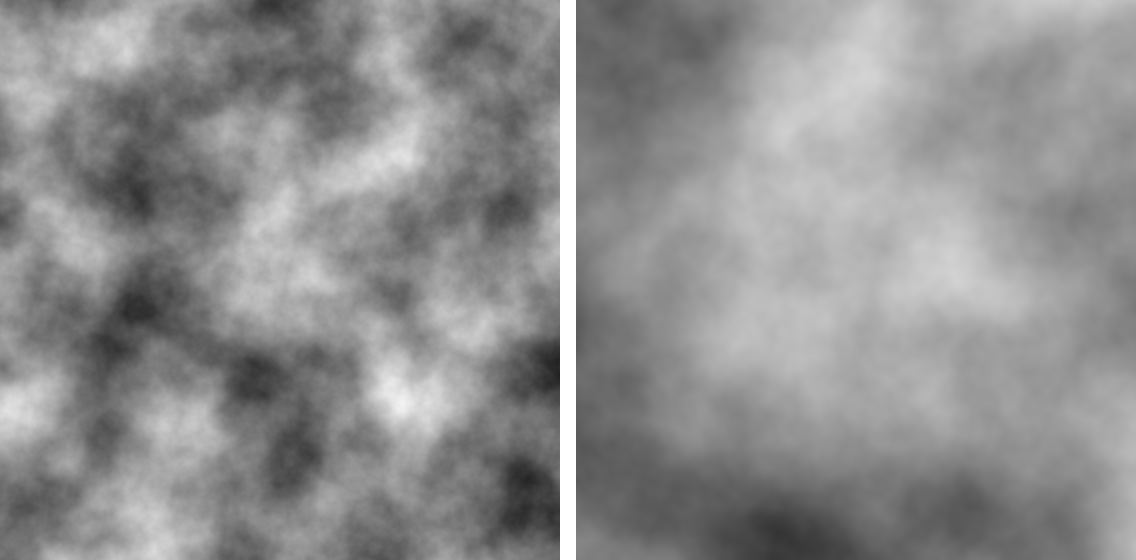
Left: the whole. Right: its middle third, enlarged.
Write a Shadertoy shader that draws this texture.

```glsl
// Soft grey clouds: broad dark and light billows with a faint fine fuzz.
// Six octaves of gradient noise are summed, each one turned and shifted
// so that their lattices never line up, then mapped to a grey level.

const float TAU = 6.2831853;

const float CLOUD_CELLS = 4.2;    // coarsest noise cells across the canvas
const int   CLOUD_OCTAVES = 6;
const float OCTAVE_GAIN = 0.5;    // strength of each octave over the last
const float OCTAVE_TURN = 0.65;   // rotation between octaves, in radians

const float MEAN_GREY = 0.535;
const float CONTRAST = 0.56;
const vec3  CLOUD_TINT = vec3(1.0);

// Integer hash of a lattice cell, from 0 to 1
float hashCell(ivec2 cell) {
    uvec2 q = uvec2(cell) * uvec2(1597334673u, 3812015801u);
    uint h = (q.x ^ q.y) * 1597334673u;
    h ^= h >> 15;
    h *= 2246822519u;
    h ^= h >> 13;
    return float(h >> 8) / 16777216.0;
}

// Slope contributed by one lattice corner
float cornerSlope(ivec2 cell, vec2 toPoint) {
    float angle = TAU * hashCell(cell);
    return dot(vec2(cos(angle), sin(angle)), toPoint);
}

// Gradient noise around zero, with quintic blending
float gradientNoise(vec2 p) {
    vec2 base = floor(p);
    vec2 f = p - base;
    ivec2 cell = ivec2(base);
    vec2 blend = f * f * f * (f * (f * 6.0 - 15.0) + 10.0);

    float lower = mix(cornerSlope(cell, f),
                      cornerSlope(cell + ivec2(1, 0), f - vec2(1.0, 0.0)), blend.x);
    float upper = mix(cornerSlope(cell + ivec2(0, 1), f - vec2(0.0, 1.0)),
                      cornerSlope(cell + ivec2(1, 1), f - vec2(1.0, 1.0)), blend.x);
    return mix(lower, upper, blend.y);
}

mat2 rotation(float angle) {
    float c = cos(angle), s = sin(angle);
    return mat2(c, s, -s, c);
}

// Layered noise: every octave is twice as fine as the one before
float layeredNoise(vec2 p, int octaves, float gain, float turn) {
    mat2 nextOctave = 2.0 * rotation(turn);
    float sum = 0.0;
    float strength = 1.0;
    for (int i = 0; i < octaves; i++) {
        sum += strength * gradientNoise(p);
        p = nextOctave * p + vec2(17.3, 9.7);
        strength *= gain;
    }
    return sum;
}

void mainImage(out vec4 fragColor, in vec2 fragCoord) {
    vec2 uv = fragCoord / iResolution.y;

    float cloud = layeredNoise(uv * CLOUD_CELLS + vec2(31.4, 12.8),
                               CLOUD_OCTAVES, OCTAVE_GAIN, OCTAVE_TURN);
    float grey = clamp(MEAN_GREY + CONTRAST * cloud, 0.0, 1.0);

    fragColor = vec4(CLOUD_TINT * grey, 1.0);
}
```
